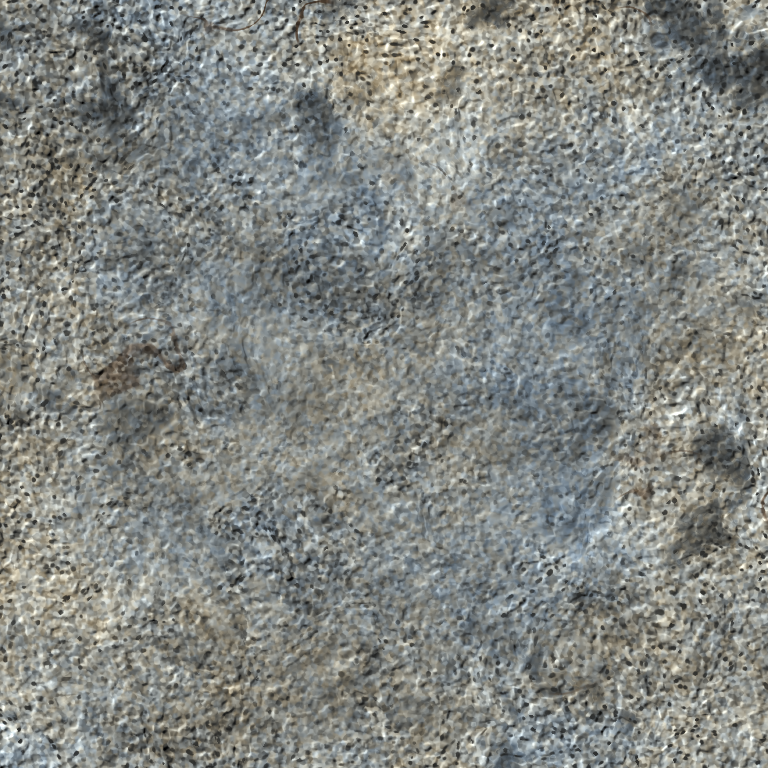
This texture is drawn by a Shadertoy shader. Its source:

```glsl
// Weathered grey stone: cool and warm clouds under a fine embossed grit,
// with dark pits, ragged blue-black stains and a few rusty cracks.
// Every layer is built from one smooth cellular noise.

const float MID_TONE = 0.555;
const float CLOUD_CONTRAST = 0.10;
const float MOTTLE_CONTRAST = 0.09;
const float GRIT_SMOOTH = 0.17;      // grit contrast on the worn middle
const float GRIT_ROUGH = 0.32;       // grit contrast on the broken rim
const float FINE_SCALE = 215.0;      // grains across the canvas
const float COARSE_SCALE = 125.0;
const float PIT_SCALE = 95.0;
const float PIT_SHARE = 0.20;        // share of cells that hold a pit
const float STAIN_TONE = 0.22;
const float PIT_TONE = 0.15;
const vec2 TO_LIGHT = vec2(-0.3, 0.3);
const vec3 STONE_TINT = vec3(0.985, 1.015, 0.995);
const vec3 WARM_SHIFT = vec3(0.042, 0.004, -0.048);
const vec3 RUST = vec3(0.26, 0.19, 0.13);

vec3 hash3(vec2 cell) {
    vec3 h = fract(cell.xyx * vec3(0.1031, 0.1030, 0.0973));
    h += dot(h, h.yxz + 33.33);
    return fract((h.xxy + h.yzz) * h.zyx);
}

// x: blended cell value in -1..1, y: distance to nearest point, z: its id
vec3 cells(vec2 p) {
    vec2 base = floor(p);
    float sum = 0.0, weights = 0.0, nearest = 9.0, id = 0.0;
    for (int y = -1; y <= 1; y++) {
        for (int x = -1; x <= 1; x++) {
            vec2 cell = base + vec2(x, y);
            vec3 h = hash3(cell);
            vec2 d = cell + h.xy - p;
            float d2 = dot(d, d);
            float w = exp(-6.0 * d2);
            sum += w * h.z;
            weights += w;
            if (d2 < nearest) {
                nearest = d2;
                id = h.z;
            }
        }
    }
    return vec3(2.0 * sum / weights - 1.0, sqrt(nearest), id);
}

// Rotated octaves of cell noise, scaled to keep the same spread
float layered(vec2 p, int octaves, float gain) {
    float sum = 0.0, power = 0.0, amp = 1.0;
    for (int i = 0; i < octaves; i++) {
        sum += amp * cells(p).x;
        power += amp * amp;
        amp *= gain;
        p = mat2(1.6, 1.2, -1.2, 1.6) * p + 19.7;
    }
    return sum * inversesqrt(power);
}

void mainImage(out vec4 fragColor, in vec2 fragCoord) {
    vec2 uv = fragCoord / iResolution.y;
    vec2 warp = vec2(layered(uv * 9.0 + 5.0, 2, 0.6), layered(uv * 9.0 + 31.0, 2, 0.6));
    vec2 p = uv + 0.022 * warp;

    // Broad regions
    float cloud = layered(p * 4.0 + 3.0, 4, 0.65);
    float mottle = layered(p * 28.0 + 11.0, 3, 0.85);
    float warmth = layered(p * 3.5 + 17.0, 4, 0.65);
    float rim = length(uv - vec2(0.53, 0.47));
    float rough = smoothstep(0.18, 0.62, rim + 0.18 * layered(uv * 5.0 + 43.0, 3, 0.6));
    float clusters = smoothstep(-0.2, 0.7, layered(p * 12.0 + 61.0, 3, 0.75));
    float broken = max(rough, 0.8 * clusters);

    // Embossed grit
    vec3 fine = cells(uv * FINE_SCALE);
    vec2 coarseP = uv * COARSE_SCALE + 1.2 * warp;
    float relief = cells(coarseP).x - cells(coarseP + TO_LIGHT).x;
    float grit = 0.6 * fine.x + 0.8 * relief;

    float tone = MID_TONE + CLOUD_CONTRAST * cloud + MOTTLE_CONTRAST * mottle;
    tone += grit * mix(GRIT_SMOOTH, GRIT_ROUGH, broken);

    // Ragged dark stains
    float stainField = layered(p * 7.0 + 83.0, 4, 0.75) + 0.28 * fine.x;
    float stain = smoothstep(0.5, 0.95, stainField) * mix(0.25, 0.8, rough);
    tone = mix(tone, STAIN_TONE + 0.12 * grit, stain);

    // Small pits, gathered where the surface is broken
    vec3 pitCell = cells(uv * PIT_SCALE + 1.5 * warp + 71.0);
    float pit = 1.0 - smoothstep(0.14, 0.40, pitCell.y + 0.12 * fine.x);
    pit *= step(1.0 - PIT_SHARE, pitCell.z) * mix(0.2, 0.9, broken);
    tone = mix(tone, PIT_TONE, pit);

    // Colour: cool to warm drift, coloured grains, blue stains
    float grainHue = cells(uv * 150.0 + 9.0).x;
    float warm = 0.9 * warmth + 0.5 * rough - 0.3 + 0.7 * grainHue - 0.5 * stain;
    vec3 color = tone * STONE_TINT + WARM_SHIFT * warm * smoothstep(0.05, 0.5, tone);

    // Broken rusty cracks
    float crackField = abs(layered(p * 5.0 + 101.0, 3, 0.7));
    float crack = 1.0 - smoothstep(0.01, 0.06, crackField + 0.02 * fine.x);
    crack *= smoothstep(0.35, 0.8, layered(uv * 7.0 + 7.0, 2, 0.6)) * rough;
    color = mix(color, RUST * (1.0 + 0.5 * grit), 0.8 * crack);

    fragColor = vec4(clamp(color, 0.0, 1.0), 1.0);
}
```
